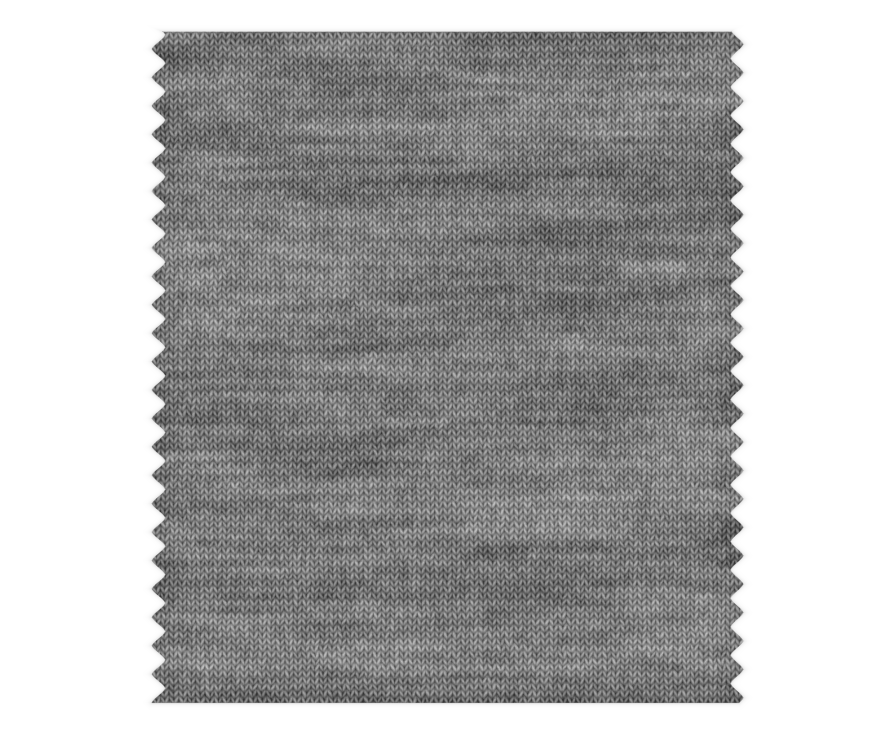
Give the GLSL for this texture, as a Shadertoy shader.

```glsl
// Swatch of heather grey stocking-stitch knit with pinked sides on white.

float hash(vec2 p) {
    vec3 q = fract(p.xyx * vec3(0.1031, 0.1030, 0.0973));
    q += dot(q, q.yzx + 33.33);
    return fract((q.x + q.y) * q.z);
}

float noise(vec2 p) {
    vec2 i = floor(p), f = fract(p);
    f = f * f * (3.0 - 2.0 * f);
    return mix(mix(hash(i), hash(i + vec2(1, 0)), f.x),
               mix(hash(i + vec2(0, 1)), hash(i + vec2(1, 1)), f.x), f.y);
}

// Zigzag that is 0 at the tooth tip and 1 in the notch.
float pinking(float y, float tipY) {
    float t = abs(fract((y - tipY) / 0.0385 + 0.5) - 0.5) * 2.0;
    return smoothstep(-0.12, 1.12, t);
}

// Signed distance to the swatch, negative inside.
float swatch(vec2 p) {
    float left = 0.2055 + 0.019 * pinking(p.y, 0.9336);
    float right = 1.0075 - 0.018 * pinking(p.y, 0.9400);
    float sides = max(left - p.x, p.x - right) * 0.71;
    return max(sides, max(0.0475 - p.y, p.y - 0.957));
}

// Brightness of the V stitches: 67 wales across, 103 courses down.
float knit(vec2 p) {
    vec2 q = (p - vec2(0.2055, 0.0475)) / vec2(0.802, 0.9095) * vec2(67, 103);
    q += 0.22 * (vec2(noise(q * 0.6), noise(q * 0.6 + 40.0)) - 0.5);
    float arm = abs(fract(q.x) - 0.5) * 2.0;
    float course = q.y - 0.85 * arm;
    float strand = 0.5 + 0.5 * cos(6.2832 * course);
    float groove = smoothstep(0.0, 0.35, arm) * smoothstep(1.0, 0.65, arm);
    float side = step(0.5, fract(q.x));
    float yarn = hash(vec2(2.0 * floor(q.x) + side, floor(course + 0.5)));
    return 0.20 * (strand - 0.5) + 0.15 * (groove - 0.65) + 0.10 * (yarn - 0.5);
}

// Uneven dye: short dark and light streaks along the courses.
float heather(vec2 p) {
    float streaks = noise(p * vec2(9, 110)) - 0.5;
    streaks += 0.8 * (noise(p * vec2(22, 105) + 17.0) - 0.5);
    float bands = noise(p * vec2(4, 28) + 61.0) - 0.5;
    float clouds = noise(p * vec2(5, 9) + 90.0) - 0.5;
    return 0.095 * streaks + 0.09 * bands + 0.05 * clouds;
}

void mainImage(out vec4 fragColor, in vec2 fragCoord) {
    vec2 p = fragCoord / iResolution.y;
    float pixel = 1.0 / iResolution.y;
    float d = swatch(p);

    // Average the fine stitches over a 2 x 2 grid inside the pixel.
    float stitches = 0.0;
    for (int i = 0; i < 4; i++) {
        vec2 offset = vec2(i % 2, i / 2) * 0.5 - 0.25;
        stitches += 0.25 * knit(p + offset * pixel);
    }

    float grey = 0.485 + stitches + heather(p);
    grey += 0.05 * (hash(floor(p * 420.0)) - 0.5);
    grey -= 0.05 * smoothstep(-0.03, 0.0, d);
    vec3 cloth = vec3(clamp(grey, 0.2, 0.75));

    // Faint soft shadow around the cut edge.
    vec3 paper = vec3(1.0 - 0.12 * exp(-max(d, 0.0) * 450.0));
    float cover = 1.0 - smoothstep(-0.75 * pixel, 0.75 * pixel, d);
    fragColor = vec4(mix(paper, cloth, cover), 1.0);
}
```
